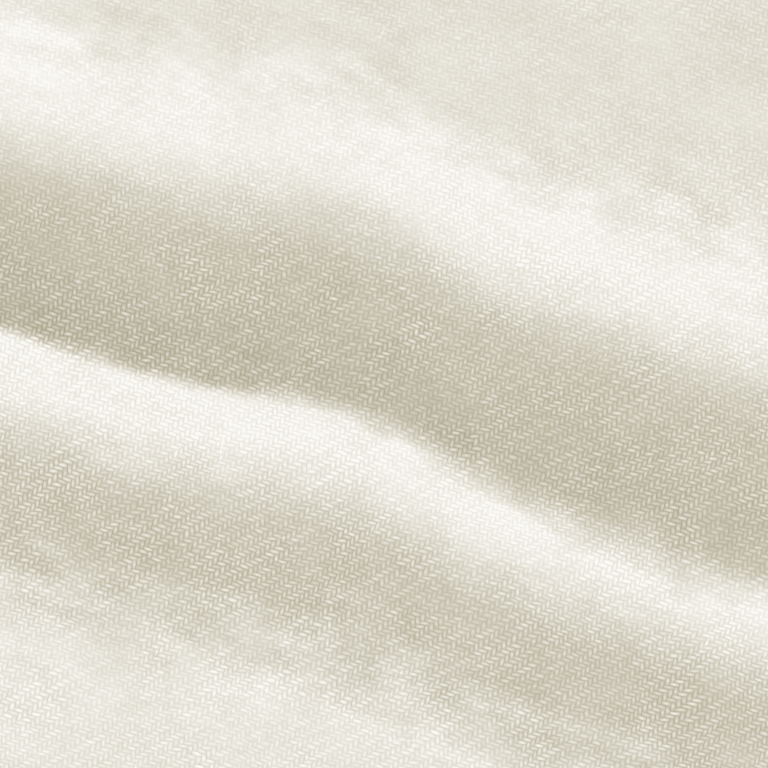
Reproduce this texture procedurally as a WebGL 2 fragment shader.

```glsl
#version 300 es
precision highp float;

uniform vec2 u_resolution;
out vec4 fragColor;

float hash(vec2 p) {
    vec3 q = fract(p.xyx * vec3(0.1031, 0.1030, 0.0973));
    q += dot(q, q.yzx + 33.33);
    return fract((q.x + q.y) * q.z);
}

float noise(vec2 p) {
    vec2 i = floor(p), f = fract(p);
    f = f * f * (3.0 - 2.0 * f);
    return mix(mix(hash(i), hash(i + vec2(1, 0)), f.x),
               mix(hash(i + vec2(0, 1)), hash(i + vec2(1, 1)), f.x), f.y);
}

float fbm(vec2 p) {
    float sum = 0.0, amp = 0.5;
    for (int i = 0; i < 4; i++) {
        sum += amp * noise(p);
        p = mat2(1.6, 1.2, -1.2, 1.6) * p + 7.3;
        amp *= 0.5;
    }
    return sum;
}

// Signed distance below the sharp crease, measured down the canvas
float creaseOffset(vec2 p) {
    float bend = (p.x - 0.45) / 0.17;
    return 1.0 - p.y - (0.42 + 0.32 * p.x - 0.04 * exp(-bend * bend));
}

// Broad light and shade across the two folds
float foldTone(vec2 p, float d) {
    float soft = mix(0.016, 0.055, smoothstep(0.3, 1.0, p.x));
    float tone = mix(0.89, 0.955, smoothstep(-0.47, -0.36, d));
    tone = mix(tone, 0.80, smoothstep(-0.32, -0.16, d));
    tone -= mix(0.05, 0.02, p.x) * smoothstep(-0.18, -0.02, d);
    tone = mix(tone, 0.955, smoothstep(-soft, soft, d - 0.5 * soft));
    tone = mix(tone, 0.805, smoothstep(0.06, 0.20, d));
    return mix(tone, 0.92, smoothstep(0.24, 0.42, d));
}

// Height of a two-over-two twill with uneven threads
float twill(vec2 p) {
    p += 0.007 * vec2(noise(p * 14.0), noise(p * 14.0 + 31.0));
    p += 0.0022 * vec2(noise(p * 75.0), noise(p * 75.0 + 57.0));
    vec2 q = vec2(p.x - 0.16 * p.y, p.y + 0.24 * p.x) * vec2(165.0, 185.0) + 80.0;
    vec2 cell = floor(q), f = fract(q);
    float k = mod(cell.x - cell.y, 4.0);
    bool warpOnTop = k < 1.5;
    float across = 2.0 * (warpOnTop ? f.x : f.y) - 1.0;
    float along = warpOnTop ? 1.0 - k + f.y : k - 2.0 + f.x;
    along -= 1.0;
    vec2 floatId = warpOnTop ? vec2(cell.x, floor((cell.y - cell.x) / 4.0))
                             : vec2(floor((cell.x - cell.y) / 4.0) + 300.0, cell.y);
    float yarn = (1.0 - across * across) * (1.0 - 0.65 * along * along);
    return yarn * (0.7 + 0.6 * hash(floatId + 90.0)) + (warpOnTop ? -0.06 : 0.06);
}

// Sparse, loose, gently curved hairs
float hairs(vec2 p, float px) {
    float sum = 0.0;
    for (int i = 0; i < 24; i++) {
        float id = float(i);
        vec2 c = p - vec2(hash(vec2(id, 3.7)), hash(vec2(id, 19.1)));
        float angle = 2.4 * hash(vec2(id, 41.3)) - 0.9;
        c = mat2(cos(angle), -sin(angle), sin(angle), cos(angle)) * c;
        float halfLength = 0.01 + 0.02 * hash(vec2(id, 67.9));
        float offCurve = abs(c.y - 9.0 * (hash(vec2(id, 83.0)) - 0.5) * c.x * c.x);
        sum += (1.0 - smoothstep(0.0004, 0.0004 + px, offCurve))
             * (1.0 - smoothstep(0.5 * halfLength, halfLength, abs(c.x)));
    }
    return min(sum, 1.0);
}

void main() {
    float px = 1.0 / min(u_resolution.x, u_resolution.y);
    vec2 p = gl_FragCoord.xy * px;

    // Napped surface breaks up the edges of the shading
    vec2 grain = vec2(p.x - 0.2 * p.y, p.y + 0.3 * p.x);
    float nap = fbm(grain * vec2(18.0, 36.0)) - 0.47;
    float d = creaseOffset(p);
    float ragged = mix(0.012, 0.07, smoothstep(0.01, 0.09, abs(d)));
    float tone = foldTone(p, d + ragged * nap);
    tone += 0.045 * nap + 0.03 * (fbm(p * 5.0 + 11.0) - 0.47);

    // Weave, averaged over four samples per pixel
    float weave = 0.0;
    for (int i = 0; i < 4; i++) {
        vec2 offset = vec2(float(i % 2), float(i / 2)) * 0.5 - 0.25;
        weave += 0.25 * twill(p + offset * px);
    }
    float focus = mix(1.0, 0.55, smoothstep(0.6, 0.95, p.y));
    float contrast = mix(0.125, 0.075, smoothstep(0.80, 0.95, tone));
    contrast *= focus * (0.65 + 0.7 * noise(grain * 23.0 + 5.0));
    tone += contrast * (weave - 0.52);

    // Fine fuzz and stray fibres
    tone += 0.025 * (noise(grain * vec2(130.0, 300.0)) - 0.5);
    tone += 0.035 * hairs(p, px);

    vec3 shade = vec3(0.75, 0.73, 0.65), light = vec3(0.94, 0.93, 0.90);
    vec3 colour = mix(shade, light, (tone - 0.75) / 0.19);
    fragColor = vec4(min(colour, vec3(0.98, 0.98, 0.96)), 1.0);
}
```
